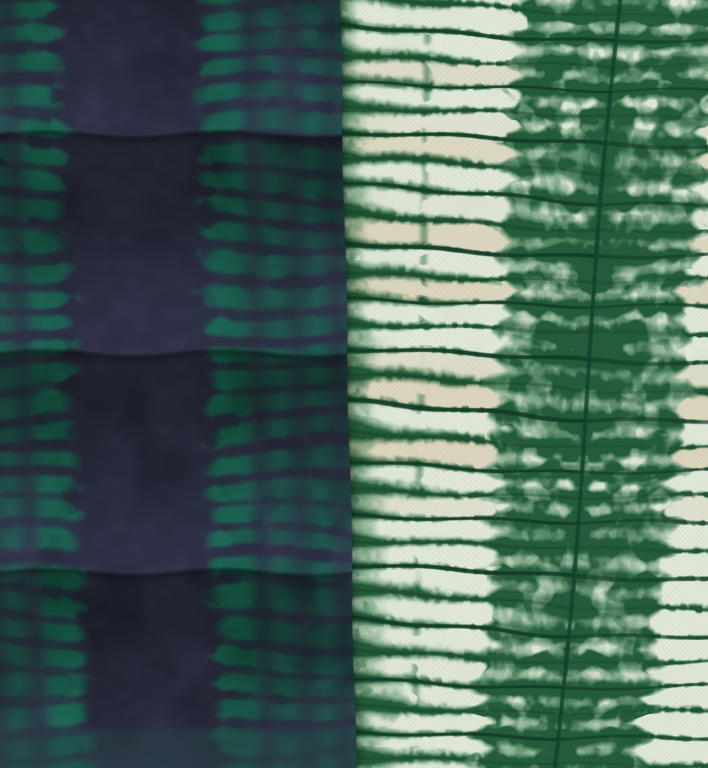
Write a WebGL 2 fragment shader that draws this texture.

```glsl
#version 300 es
precision highp float;
// Two joined lengths of fold-dyed cloth: navy on green, and green on white, with bound horizontal stripes.
uniform vec2 u_resolution;
out vec4 fragColor;

float hash(vec2 p) {
  vec3 q = fract(p.xyx * 0.1031);
  q += dot(q, q.yzx + 33.33);
  return fract((q.x + q.y) * q.z);
}

// Smooth cellular noise: random cell values blended by distance.
float blotch(vec2 p) {
  vec2 cell = floor(p);
  float sum = 0.0, total = 0.0;
  for (int j = -1; j <= 1; j++)
    for (int i = -1; i <= 1; i++) {
      vec2 c = cell + vec2(i, j);
      vec2 d = c + vec2(hash(c), hash(c + 57.0)) - p;
      float weight = exp(-6.0 * dot(d, d));
      sum += weight * hash(c + 113.0);
      total += weight;
    }
  return sum / total;
}

// Dye strength 0..1 from bare cloth to deep green.
vec3 greenDye(float dye) {
  vec3 c = mix(vec3(0.87, 0.90, 0.84), vec3(0.58, 0.71, 0.60), smoothstep(0.05, 0.40, dye));
  c = mix(c, vec3(0.34, 0.53, 0.40), smoothstep(0.35, 0.68, dye));
  return mix(c, vec3(0.14, 0.36, 0.23), smoothstep(0.62, 0.95, dye));
}

vec3 darkCloth(vec2 p) {
  float row = 27.5 * p.y + 0.18 * sin(p.x * 17.0 + p.y * 11.0) + 0.15 * sin(p.y * 31.0 - p.x * 6.0);
  float id = round(row), a = abs(row - id), h = hash(vec2(id, 4.0));
  float grain = blotch(p * vec2(45.0, 60.0));
  float cloud = blotch(p * vec2(16.0, 12.0));

  // Wide navy band, edged by scalloped green lobes
  float outside = max(0.085 + 0.049 * p.y - p.x, p.x - 0.275 - 0.027 * p.y);
  float pinch = (1.0 - 2.0 * a) * (1.0 - 2.0 * a);
  float green = smoothstep(-0.008, 0.020, outside - 0.022 * pinch + 0.024 * (grain - 0.5));

  // Fainter upright bands further from the navy
  float column = 0.5 + 0.5 * cos((outside - 0.104) * 110.0);
  green *= 1.0 - smoothstep(0.045, 0.075, outside) * (0.62 - 0.38 * column + 0.3 * (cloud - 0.5));

  // Bound stripes of uneven width
  float width = mix(0.08, 0.20, h);
  float stripe = 1.0 - smoothstep(width * 0.4, width + 0.15, a + 0.12 * (grain - 0.5));
  green *= 1.0 - stripe * mix(0.6, 1.0, h);
  vec3 color = mix(vec3(0.145, 0.155, 0.215), vec3(0.085, 0.335, 0.265), green);

  // Cloth lightens toward each storage crease, then drops back
  float crease = (p.y - 0.175 + 0.004 * sin(p.x * 25.0)) / 0.285;
  float f = fract(crease);
  float lift = smoothstep(0.1, 1.0, f) * (1.0 - smoothstep(0.985, 1.0, f));
  color *= 0.84 + 0.27 * lift + 0.22 * (cloud - 0.5) + 0.12 * (grain - 0.5);
  color += vec3(0.02, 0.018, 0.035) * lift;
  color = mix(color, vec3(0.14, 0.25, 0.26), 0.5 * smoothstep(0.943, 0.955, p.y));
  return color * (1.0 - 0.25 * exp(-abs(f - 0.01) * 60.0));
}

vec3 lightCloth(vec2 p, float seam) {
  float fold = 0.876 - 0.092 * p.y - 0.004 * sin(p.y * 6.3);
  float side = p.x - fold, reach = abs(side);
  float row = 28.3 * (p.y - 0.05 * (min(p.x, fold) - seam)) + 0.1
    + 0.13 * sin(p.y * 23.0 + p.x * 5.0) + 0.06 * sin(p.x * 29.0 + p.y * 47.0);
  float id = round(row), s = row - id, a = abs(s);
  float h = hash(vec2(id, 9.0)), crisp = mod(id, 2.0);
  float grain = blotch(vec2(reach * 48.0, row * 2.6));
  float fine = blotch(vec2(p.x * 130.0, row * 3.5));
  float cloud = blotch(vec2(reach * 22.0, row * 0.9));

  // Bare cloth, with dye creeping in along every stripe
  float along = clamp((p.x - seam) / 0.22, 0.0, 1.0);
  float width = mix(0.30, 0.10, along) * mix(1.0, 0.72, crisp) * (0.75 + 0.5 * h);
  float spread = (s < 0.0 ? a : a * 1.35) + 0.14 * (fine - 0.5);
  float halo = exp(-pow(max(spread, 0.0) / width, 2.0)) * mix(0.95, 0.75, crisp);
  float selvage = 1.0 - smoothstep(0.0, 0.03 + 0.09 * p.y * cloud, p.x - seam);
  float spot = exp(-pow((p.x - 0.605 + 0.02 * p.y) / 0.006, 2.0)) * smoothstep(0.45, 0.75, grain);
  float bare = 0.10 * cloud + halo + 0.42 * selvage * (0.5 + fine) + 0.4 * spot;

  // Mottled green mirrored about the upright fold
  float mottled = 0.98 + 0.85 * (grain - 0.5) + 0.5 * (cloud - 0.5) + 0.3 * (fine - 0.5)
    - 0.42 * smoothstep(0.12, 0.45, a) + 0.2 * exp(-reach * 70.0);
  float limit = 0.135 - 0.027 * p.y + 0.008 * step(0.0, side);
  float lobe = 0.022 * (2.0 * a - 0.6) + 0.035 * (grain - 0.5);
  float open = smoothstep(-0.009, 0.012, reach - limit + lobe);
  vec3 color = greenDye(clamp(mix(mottled, bare, open), 0.0, 1.0));

  // Some rows have aged to cream
  float aged = smoothstep(0.5, 0.95, hash(vec2(floor(row), 21.0)));
  color = mix(color, color * vec3(0.98, 0.92, 0.88), aged * open);

  // Thin dark creases on alternate rows, then the upright fold
  float line = 1.0 - smoothstep(0.025, 0.10, a + 0.03 * (h - 0.5));
  float strength = mix(0.35, 0.9, crisp) * mix(1.0, 0.7, step(0.0, side));
  color = mix(color, vec3(0.07, 0.23, 0.15), line * strength);
  float foldLine = 1.0 - smoothstep(0.0012, 0.0045, reach + 0.0015 * (fine - 0.5));
  return mix(color, vec3(0.07, 0.25, 0.18), 0.85 * foldLine);
}

void main() {
  vec2 p = gl_FragCoord.xy / u_resolution;
  p.y = 1.0 - p.y;
  float seam = 0.480 + 0.023 * p.y + 0.0012 * sin(p.y * 21.0);
  float pixel = 1.0 / u_resolution.x;
  vec3 light = lightCloth(p, seam);
  light *= 1.0 - 0.35 * exp(-max(p.x - seam, 0.0) * 180.0);
  vec3 color = mix(darkCloth(p), light, smoothstep(-pixel, pixel, p.x - seam));
  // Woven thread grain
  color *= 1.0 + 0.018 * sin(p.x * 900.0) * sin(p.y * 970.0);
  fragColor = vec4(color, 1.0);
}
```
